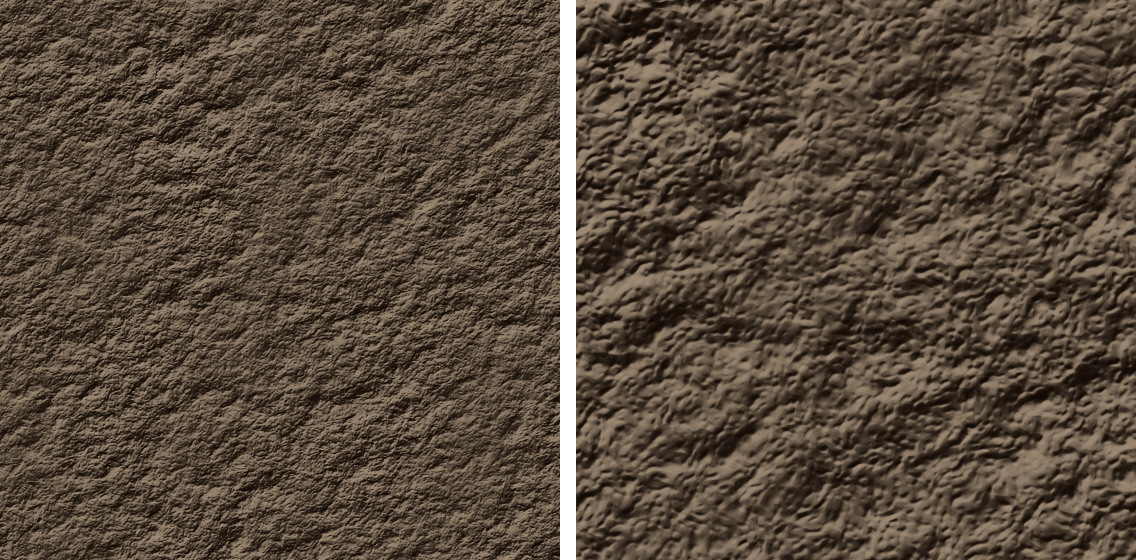
Left: the whole. Right: its middle third, enlarged.
Write a Shadertoy shader that draws this texture.

```glsl
// Rough, crumbly brown rock face, raked by light from the upper left.

const vec3 SHADOW_COLOR = vec3(0.05, 0.02, 0.0);
const vec3 LIT_COLOR = vec3(0.64, 0.56, 0.47);
const vec2 LIGHT_DIR = vec2(-0.45, 0.893);  // direction toward the light
const float GRAIN_STRETCH = 0.82;           // below 1 lengthens the ridges
const float BASE_FREQ = 16.0;               // largest bumps per canvas height
const int OCTAVES = 5;
const float LACUNARITY = 1.98;
const float GAIN = 0.64;
const float CREASE = 0.5;                   // sharpness of the crests
const float WARP_FREQ = 40.0;
const float WARP_AMOUNT = 0.005;
const float RELIEF = 0.42;                  // overall contrast
const float TONE_BIAS = -0.05;
const float PATCH_FREQ = 5.0;               // smoother and rougher areas
const float PATCH_AMOUNT = 0.7;
const float SLOPE_STEP = 0.0006;
const int SAMPLES = 2;                      // antialiasing grid side
const mat2 OCTAVE_TURN = mat2(0.8, 0.6, -0.6, 0.8);

vec2 randomGradient(vec2 cell) {
    vec3 h = fract(cell.xyx * vec3(0.1031, 0.1030, 0.0973));
    h += dot(h, h.yzx + 33.33);
    return 2.0 * fract((h.xx + h.yz) * h.zy) - 1.0;
}

float gradientNoise(vec2 p) {
    vec2 cell = floor(p);
    vec2 f = p - cell;
    vec2 w = f * f * f * (f * (f * 6.0 - 15.0) + 10.0);
    vec2 e = vec2(1.0, 0.0);
    float a = dot(randomGradient(cell), f);
    float b = dot(randomGradient(cell + e.xy), f - e.xy);
    float c = dot(randomGradient(cell + e.yx), f - e.yx);
    float d = dot(randomGradient(cell + e.xx), f - e.xx);
    return mix(mix(a, b, w.x), mix(c, d, w.x), w.y);
}

// Creased fractal height, in canvas units
float rockHeight(vec2 p) {
    vec2 q = p * BASE_FREQ;
    float amplitude = 1.0 / BASE_FREQ;
    float height = 0.0;
    for (int i = 0; i < OCTAVES; i++) {
        float n = gradientNoise(q);
        height += amplitude * (0.8 * n - CREASE * abs(n));
        q = OCTAVE_TURN * q * LACUNARITY + vec2(17.3, 41.7);
        amplitude *= GAIN;
    }
    return height;
}

// Canvas position in the stretched frame, with its x axis along the ridges
vec2 grainSpace(vec2 uv) {
    vec2 ridgeDir = vec2(LIGHT_DIR.y, -LIGHT_DIR.x);
    return vec2(dot(uv, ridgeDir) * GRAIN_STRETCH, dot(uv, LIGHT_DIR)) + 3.0;
}

vec2 warped(vec2 p) {
    vec2 q = p * WARP_FREQ;
    return p + WARP_AMOUNT * vec2(gradientNoise(q), gradientNoise(q + 57.0));
}

vec3 rockColor(vec2 uv) {
    vec2 p = grainSpace(uv);
    vec2 stepToLight = vec2(0.0, SLOPE_STEP);
    float away = rockHeight(warped(p - stepToLight));
    float toward = rockHeight(warped(p + stepToLight));
    float slope = (away - toward) / (2.0 * SLOPE_STEP);

    // Vary the roughness, then compress the slope into a tone
    float roughness = 1.0 + PATCH_AMOUNT * gradientNoise(p * PATCH_FREQ + 23.0);
    float s = slope * RELIEF * roughness + TONE_BIAS;
    float tone = 0.5 + 0.5 * s / sqrt(1.0 + s * s);
    return mix(SHADOW_COLOR, LIT_COLOR, tone);
}

void mainImage(out vec4 fragColor, in vec2 fragCoord) {
    vec3 color = vec3(0.0);
    for (int y = 0; y < SAMPLES; y++) {
        for (int x = 0; x < SAMPLES; x++) {
            vec2 offset = (vec2(x, y) + 0.5) / float(SAMPLES) - 0.5;
            color += rockColor((fragCoord + offset) / iResolution.y);
        }
    }
    fragColor = vec4(color / float(SAMPLES * SAMPLES), 1.0);
}
```
